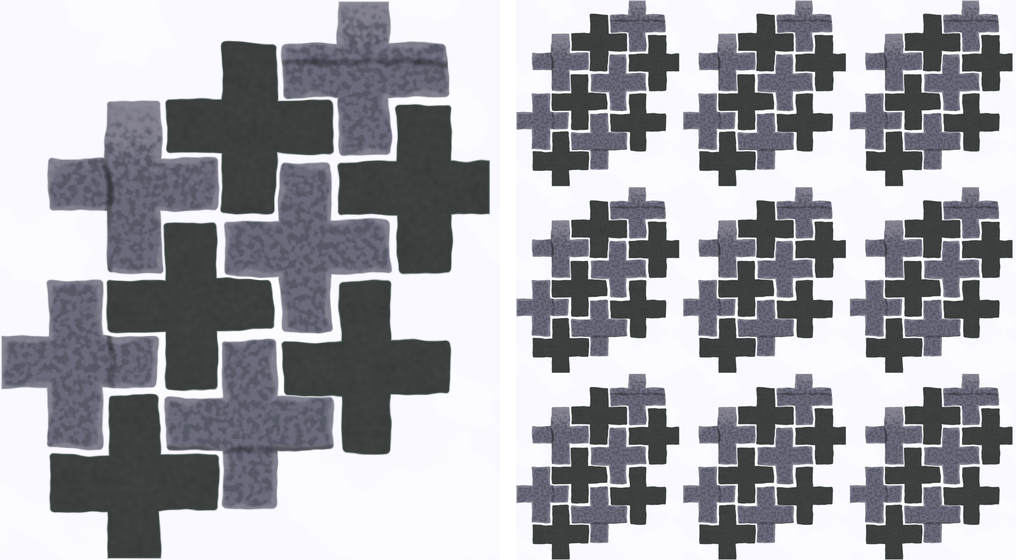
Left: one tile. Right: repeated 3 by 3.
This pattern is drawn by a Shadertoy shader. Its source:

```glsl
// Ten interlocking hand-painted crosses, charcoal and grey watercolour on white paper

vec2 hash2(vec2 p) {
    vec3 q = fract(p.xyx * vec3(0.1031, 0.1030, 0.0973));
    q += dot(q, q.yzx + 33.33);
    return fract((q.xx + q.yz) * q.zy);
}

// One corner of the gradient lattice, wrapped to the period
float corner(vec2 cell, vec2 f, vec2 period) {
    float angle = 6.2832 * hash2(mod(cell, period) + 3.0).x;
    return dot(vec2(cos(angle), sin(angle)), f);
}

// Gradient noise that repeats with the canvas
float noise(vec2 uv, vec2 period) {
    vec2 p = uv * period, cell = floor(p), f = p - cell;
    vec2 s = f * f * f * (f * (f * 6.0 - 15.0) + 10.0), e = vec2(1, 0);
    return mix(
        mix(corner(cell, f, period), corner(cell + e, f - e, period), s.x),
        mix(corner(cell + e.yx, f - e.yx, period), corner(cell + 1.0, f - 1.0, period), s.x), s.y);
}

float roundBox(vec2 p, vec2 halfSize, float r) {
    vec2 q = abs(p) - halfSize + r;
    return length(max(q, 0.0)) + min(max(q.x, q.y), 0.0) - r;
}

// Two crossing brush strokes with slightly uneven size and placement
float cross2(vec2 p, vec2 id) {
    vec2 a = hash2(id + 11.0) - 0.5, b = hash2(id + 27.0) - 0.5;
    float across = roundBox(p - 0.05 * a, vec2(1.44, 0.47) + 0.05 * b, 0.07);
    float upright = roundBox(p - 0.05 * b, vec2(0.455, 1.46) + 0.05 * a.yx, 0.07);
    return min(across, upright);
}

vec3 greyPaint(vec2 p, float d, float mottle, float drift, int i, int j) {
    vec3 col = mix(vec3(0.34, 0.35, 0.40), vec3(0.42, 0.42, 0.49), smoothstep(-0.3, 0.2, mottle));

    // Diluted wash towards the top of the upper row
    float wash = j < 0 ? smoothstep(0.2, 1.2, p.y + 0.6 * mottle) : 0.0;
    col = mix(col, vec3(0.56, 0.55, 0.60), 0.7 * wash);

    // Pale uneven rim
    float rim = smoothstep(-0.11, -0.02, d + 0.16 * drift);
    col = mix(col, vec3(0.55, 0.55, 0.60), 0.7 * rim);

    // Dark line where two strokes overlap
    float turn = 1.5708 * (j > 0 ? 3.0 : j < 0 ? 2.0 - float(i / 3) : 0.0);
    float along = dot(p, vec2(cos(turn), sin(turn))) - 0.6 + 0.16 * float(i);
    float overlap = i == 2 ? 0.0 : smoothstep(0.10, 0.01, abs(along + 0.1 * drift));
    return col * (1.0 - 0.35 * overlap * smoothstep(-0.5, 0.2, drift));
}

vec3 charcoalPaint(float d, float mottle, float drift) {
    vec3 col = vec3(0.238, 0.247, 0.245) + 0.02 * mottle + 0.015 * drift;
    return mix(col, vec3(0.20, 0.26, 0.24), 0.6 * smoothstep(-0.07, -0.01, d));
}

void mainImage(out vec4 fragColor, in vec2 fragCoord) {
    vec2 uv = fragCoord / iResolution.xy;
    vec2 size = vec2(8.63, 9.66); // canvas measured in arm widths
    vec2 p = uv * size;
    float soft = max(0.018, size.y / iResolution.y);

    float mottle = noise(uv, vec2(66, 74)) + 0.5 * noise(uv + 0.3, vec2(120, 134));
    float drift = noise(uv, vec2(17, 19));
    vec2 wobble = vec2(noise(uv + 0.2, vec2(11, 12)), noise(uv + 0.6, vec2(11, 12)));
    wobble += 0.3 * vec2(noise(uv + 0.1, vec2(37, 41)), noise(uv + 0.7, vec2(37, 41)));
    vec2 handDrawn = p + 0.07 * wobble;

    // Paper with faint brighter patches
    float patches = smoothstep(0.05, 0.12, noise(uv, vec2(3, 4)) + 0.15 * drift);
    vec3 col = mix(vec3(0.975, 0.975, 1.0), vec3(0.99, 0.99, 1.0), patches);

    // Painted area stays inside the canvas so that opposite edges meet on paper
    float area = roundBox(p - vec2(4.24, 4.83), vec2(4.21, 4.80), 0.03);

    // Slanted lattice of crosses, without two of its corners
    for (int j = -1; j <= 1; j++)
    for (int i = 0; i <= 3; i++) {
        if ((2 * i - 3) * j == 3) continue;
        vec2 id = vec2(i, j);
        vec2 centre = vec2(1.30, 3.40) + id.x * vec2(2.0, 1.0) + id.y * vec2(1.01, -2.06);
        vec2 local = handDrawn - centre;
        float tilt = 0.03 * (hash2(id + 5.0).x - 0.5);
        local += tilt * vec2(-local.y, local.x);
        float d = max(cross2(local, id), area);
        bool grey = ((i + j) & 1) == 0;
        vec3 paint = grey ? greyPaint(local, d, mottle, drift, i, j)
                          : charcoalPaint(d, mottle, drift);
        col = mix(col, paint, smoothstep(soft, -soft, d));
    }

    // Lavender tint held in the narrow gaps is part of the soft edge blend
    fragColor = vec4(col, 1.0);
}
```
